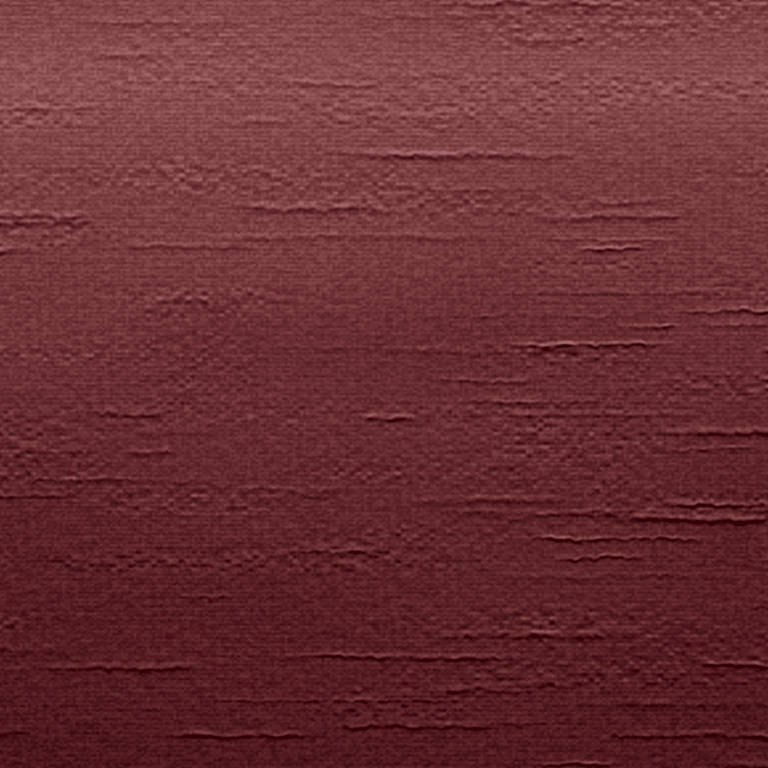
Give the GLSL for this texture, as a WebGL 2 fragment shader.

```glsl
#version 300 es
precision highp float;
// Dark red slub silk: fine horizontal weave, raised threads and a soft vertical sheen.

uniform vec2 u_resolution;
out vec4 fragColor;

const float TAU = 6.28318;
const int SLUB_COUNT = 90;
const vec3 SHADOW_RED = vec3(0.30, 0.09, 0.11);
const vec3 SHEEN_RED = vec3(0.58, 0.35, 0.36);

float hash(vec2 p) {
    return fract(sin(dot(p, vec2(127.1, 311.7))) * 43758.5453);
}

float noise(vec2 p) {
    vec2 cell = floor(p);
    vec2 f = fract(p);
    f = f * f * (3.0 - 2.0 * f);
    float low = mix(hash(cell), hash(cell + vec2(1.0, 0.0)), f.x);
    float high = mix(hash(cell + vec2(0.0, 1.0)), hash(cell + vec2(1.0, 1.0)), f.x);
    return mix(low, high, f.y);
}

// Broad light falling on the cloth, brightest just below the top edge
float sheen(vec2 uv) {
    float rise = 0.06 + 0.33 * uv.y + 0.60 * uv.y * uv.y;
    float topFade = 0.26 * smoothstep(0.88, 1.02, uv.y);
    float mottle = 0.13 * (noise(uv * vec2(3.0, 9.0)) - 0.5);
    return rise - topFade + mottle + 0.10 * (0.5 - uv.x) * uv.y;
}

// Noise relief lit from above
float emboss(vec2 uv, vec2 scale) {
    vec2 p = uv * scale;
    return noise(p) - noise(p + vec2(0.0, 0.8));
}

// One raised thread: a light upper edge over a darker lower edge
float slub(vec2 uv, vec2 center, float halfLength, float width, float seed) {
    float along = abs(uv.x - center.x) / halfLength;
    float wobble = 0.005 * (noise(vec2(uv.x * 24.0, seed)) - 0.5)
                 + 0.004 * (noise(vec2(uv.x * 120.0, seed + 5.0)) - 0.5);
    float d = (uv.y - center.y - wobble) / width;
    float taper = 1.0 - smoothstep(0.5, 1.0, along);
    float breaks = 0.15 + 0.75 * noise(vec2(uv.x * 30.0, seed + 9.0))
                 + 0.6 * noise(vec2(uv.x * 130.0, seed + 13.0));
    float edge = d * exp(0.5 - 0.5 * d * d);
    return taper * breaks * edge * (edge < 0.0 ? 1.15 : 0.85);
}

// Scattered threads of varied length and strength
float slubs(vec2 uv) {
    float shade = 0.0;
    for (int i = 0; i < SLUB_COUNT; i++) {
        float id = float(i);
        vec2 center = vec2(hash(vec2(id, 1.3)) * 1.2 - 0.1, hash(vec2(id, 2.7)));
        float halfLength = mix(0.04, 0.22, pow(hash(vec2(id, 4.1)), 1.5));
        if (abs(uv.y - center.y) > 0.02 || abs(uv.x - center.x) > halfLength) continue;
        float strength = mix(0.18, 0.68, pow(hash(vec2(id, 6.9)), 1.3));
        float width = mix(0.0021, 0.0034, hash(vec2(id, 8.2)));
        shade += strength * slub(uv, center, halfLength, width, id * 3.7);
    }
    return shade;
}

// Fine ribs, faded out when they are too small to resolve
float weave(vec2 uv, float ribs, float height) {
    float visible = smoothstep(2.0, 3.0, height / ribs);
    float patchiness = 0.5 + noise(uv * vec2(7.0, 12.0));
    return visible * patchiness * sin(TAU * ribs * uv.y);
}

void main() {
    vec2 uv = gl_FragCoord.xy / u_resolution;

    // Nubby fibres gather in long horizontal patches
    float patches = smoothstep(0.5, 0.9, noise(uv * vec2(4.0, 26.0) + 3.0));
    float nubs = emboss(uv, vec2(135.0, 175.0)) * (0.16 + 0.50 * patches);
    float fibres = emboss(uv + 2.0, vec2(45.0, 200.0)) * 0.12;
    float grain = 0.36 * (noise(uv * vec2(290.0, 310.0) + 17.0) - 0.5);

    float tone = sheen(uv) + slubs(uv) + nubs + fibres + grain;
    tone += 0.05 * weave(uv, 170.0, u_resolution.y);
    tone = clamp(tone, -0.4, 1.25);

    // Middle tones are slightly more saturated than a straight blend
    vec3 color = mix(SHADOW_RED, SHEEN_RED, tone);
    color.gb -= 0.06 * max(tone * (1.0 - tone), 0.0);
    fragColor = vec4(max(color, 0.0), 1.0);
}
```
